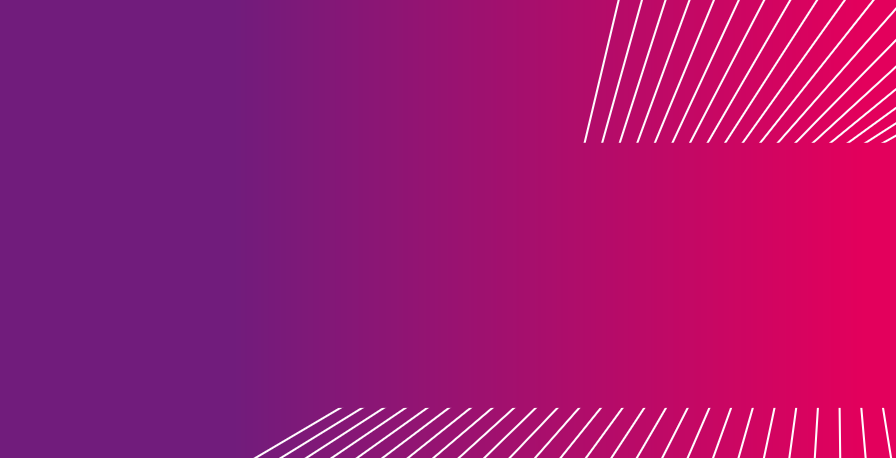
This background is drawn by a Shadertoy shader. Its source:

```glsl
// A violet to crimson horizontal gradient with two fans of thin white strokes:
// one hangs from the top right, one rises from the bottom edge.
// Each fan loops over evenly spaced anchors whose lean changes step by step.

// Lengths are in canvas widths; ASPECT is the canvas height in that unit.
const float ASPECT = 0.5117;

const vec3 VIOLET = vec3(0.443, 0.110, 0.486);
const vec3 CRIMSON = vec3(0.890, 0.000, 0.360);
const vec3 STROKE_COLOR = vec3(1.0, 0.985, 0.995);
const float FADE_START = 0.26;
const float FADE_END = 0.965;
const float STROKE_WIDTH = 0.0023;

// Top fan: anchors lie on its lower edge, lean is an angle in degrees.
const int TOP_COUNT = 18;
const float TOP_BASE = 0.3522;
const float TOP_FIRST = 0.6525;
const float TOP_STEP = 0.01961;
const vec3 TOP_LEAN = vec3(13.4, 2.1, 0.04); // start, linear, quadratic

// Bottom fan: both ends of the strokes are evenly spaced.
const int LOW_COUNT = 26;
const float LOW_TOP = 0.0560;
const float LOW_HEAD_FIRST = 0.3800;
const float LOW_HEAD_STEP = 0.02422;
const float LOW_FOOT_FIRST = 0.2850;
const float LOW_FOOT_STEP = 0.02838;

// Soft coverage of a region whose signed distance is negative inside.
float coverage(float dist, float pixel) {
    return clamp(0.5 - dist / pixel, 0.0, 1.0);
}

// Stroke through an anchor; slope is the change of x per unit of y.
float stroke(vec2 p, vec2 anchor, float slope, float pixel) {
    vec2 d = p - anchor;
    float dist = abs(d.x - slope * d.y) * inversesqrt(1.0 + slope * slope);
    return coverage(dist - 0.5 * STROKE_WIDTH, pixel);
}

float topFan(vec2 p, float pixel) {
    float ink = 0.0;
    for (int i = 0; i < TOP_COUNT; i++) {
        float n = float(i);
        float lean = radians(TOP_LEAN.x + n * (TOP_LEAN.y + n * TOP_LEAN.z));
        vec2 anchor = vec2(TOP_FIRST + n * TOP_STEP, TOP_BASE);
        ink = max(ink, stroke(p, anchor, tan(lean), pixel));
    }
    return ink * coverage(TOP_BASE - p.y, pixel);
}

float bottomFan(vec2 p, float pixel) {
    float ink = 0.0;
    for (int i = 0; i < LOW_COUNT; i++) {
        float n = float(i);
        float head = LOW_HEAD_FIRST + n * LOW_HEAD_STEP;
        float foot = LOW_FOOT_FIRST + n * LOW_FOOT_STEP;
        float slope = (head - foot) / LOW_TOP;
        ink = max(ink, stroke(p, vec2(head, LOW_TOP), slope, pixel));
    }
    return ink * coverage(p.y - LOW_TOP, pixel);
}

void mainImage(out vec4 fragColor, in vec2 fragCoord) {
    vec2 p = fragCoord / iResolution.xy * vec2(1.0, ASPECT);
    float pixel = 1.0 / iResolution.x;

    // Background gradient
    float fade = clamp((p.x - FADE_START) / (FADE_END - FADE_START), 0.0, 1.0);
    vec3 color = mix(VIOLET, CRIMSON, fade);

    // Stroke fans
    float ink = max(topFan(p, pixel), bottomFan(p, pixel));
    fragColor = vec4(mix(color, STROKE_COLOR, ink), 1.0);
}
```
